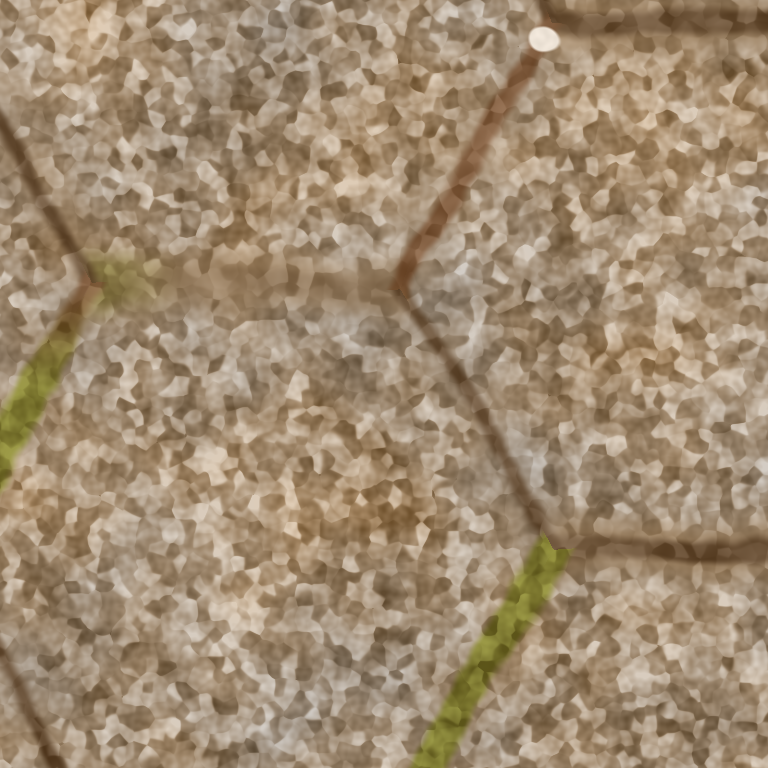
Reproduce this texture procedurally as a WebGL 1 fragment shader.

```glsl
precision highp float;
uniform vec2 u_resolution;

#define PAVER_HEIGHT 0.69
#define PAVER_CENTRE vec2(0.322, 0.284)
#define GRAIN_FREQ 62.0
#define GRAIN_SHARPNESS 14.0
#define GRAIN_CONTRAST 0.80
#define TONE_LEVEL 0.57
#define JOINT_WOBBLE 0.016
#define JOINT_SOFTNESS 0.007
#define MOSS_HEIGHT 0.56

const vec3 STONE_DARK = vec3(0.42, 0.33, 0.22);
const vec3 STONE_MID = vec3(0.62, 0.53, 0.425);
const vec3 STONE_LIGHT = vec3(0.81, 0.755, 0.69);
const vec3 SOIL = vec3(0.37, 0.27, 0.17);
const vec3 RUST = vec3(0.48, 0.33, 0.21);
const vec3 SAND = vec3(0.59, 0.48, 0.35);
const vec3 MOSS_DARK = vec3(0.34, 0.32, 0.07);
const vec3 MOSS_LIGHT = vec3(0.57, 0.57, 0.22);
const vec3 PEBBLE = vec3(0.93, 0.89, 0.84);

vec2 hash2(vec2 p) {
    vec3 h = fract(p.xyx * vec3(0.1031, 0.1030, 0.0973));
    h += dot(h, h.yzx + 33.33);
    return fract((h.xx + h.yz) * h.zy);
}

float gradientDot(vec2 cell, vec2 offset) {
    float angle = 6.2832 * hash2(cell).x;
    return dot(vec2(cos(angle), sin(angle)), offset);
}

float gradientNoise(vec2 p) {
    vec2 i = floor(p), f = p - i;
    vec2 u = f * f * f * (f * (f * 6.0 - 15.0) + 10.0);
    vec2 e = vec2(1.0, 0.0);
    float low = mix(gradientDot(i, f), gradientDot(i + e.xy, f - e.xy), u.x);
    float high = mix(gradientDot(i + e.yx, f - e.yx), gradientDot(i + e.xx, f - e.xx), u.x);
    return mix(low, high, u.y);
}

// Irregular mineral facets with softly blended borders, 0 to 1
float facets(vec2 p) {
    vec2 base = floor(p);
    float sum = 0.0, total = 0.0;
    for (int y = -1; y <= 1; y++) {
        for (int x = -1; x <= 1; x++) {
            vec2 cell = base + vec2(float(x), float(y));
            vec2 d = cell + hash2(cell) - p;
            float weight = exp(-GRAIN_SHARPNESS * dot(d, d));
            sum += weight * hash2(cell + 117.3).y;
            total += weight;
        }
    }
    return sum / max(total, 1e-6);
}

// Position relative to the nearest hexagon centre
vec2 hexLocal(vec2 p) {
    vec2 period = vec2(1.7320508, 1.0);
    vec2 a = mod(p + 0.5 * period, period) - 0.5 * period;
    vec2 b = mod(p, period) - 0.5 * period;
    return dot(a, a) < dot(b, b) ? a : b;
}

float band(float dist, float halfWidth) {
    return 1.0 - smoothstep(halfWidth - JOINT_SOFTNESS, halfWidth + JOINT_SOFTNESS, dist);
}

vec3 stoneRamp(float t) {
    vec3 lower = mix(STONE_DARK, STONE_MID, clamp(t * 2.0, -0.2, 1.0));
    return mix(lower, STONE_LIGHT, clamp(t * 2.0 - 1.0, 0.0, 1.2));
}

void main() {
    vec2 uv = gl_FragCoord.xy / u_resolution.y;
    vec2 wobble = vec2(gradientNoise(uv * 7.0), gradientNoise(uv * 7.0 + 41.0));
    vec2 ragged = vec2(gradientNoise(uv * 34.0 + 9.0), gradientNoise(uv * 34.0 + 73.0));

    // Granite tone: facets, dark clumps and broad weathering
    float grain = facets((uv + ragged * 0.009) * GRAIN_FREQ) - 0.5;
    float fine = gradientNoise(uv * 95.0 + 5.0);
    float clumps = gradientNoise(uv * 27.0 + 20.0);
    float weather = gradientNoise(uv * 5.0 + 3.0);
    float tone = TONE_LEVEL + GRAIN_CONTRAST * grain + 0.28 * fine + 0.36 * clumps + 0.24 * weather;

    // Distances to the three joint directions
    vec2 local = hexLocal((uv + wobble * JOINT_WOBBLE - PAVER_CENTRE) / PAVER_HEIGHT);
    vec2 slant = local * vec2(0.8660254, 0.5);
    float dLevel = (0.5 - abs(local.y)) * PAVER_HEIGHT + ragged.x * 0.006;
    float dFalling = (0.5 - abs(slant.x + slant.y)) * PAVER_HEIGHT + ragged.y * 0.005;
    float dRising = (0.5 - abs(slant.x - slant.y)) * PAVER_HEIGHT + ragged.x * 0.006;
    float dNearest = min(dLevel, min(dFalling, dRising));

    // Stone with warm and grey-mauve patches, dirtier towards its edge
    float dirt = 1.0 - smoothstep(0.0, 0.065, dNearest);
    vec3 color = stoneRamp(mix(tone, 0.47, dirt * 0.45));
    float warmth = gradientNoise(uv * 4.2 + 60.0) + 0.5 * gradientNoise(uv * 14.0 + 31.0);
    color += warmth * vec3(0.045, 0.0, -0.055);

    // Sand spread over the level joints
    float sand = 1.0 - smoothstep(0.008, 0.055, dLevel);
    color = mix(color, SAND + 0.16 * grain + 0.1 * clumps, sand * 0.65);
    float mossFilm = sand * (1.0 - smoothstep(0.13, 0.25, uv.x));
    color = mix(color, mix(MOSS_DARK, MOSS_LIGHT, tone), mossFilm * 0.5);

    // Soil in the joints
    vec3 soil = SOIL + 0.14 * grain + 0.1 * clumps;
    float levelStrength = mix(0.15, 0.8, smoothstep(0.5, 0.75, uv.x)) + 0.5 * weather;
    color = mix(color, soil, band(dLevel, 0.014) * clamp(levelStrength, 0.0, 1.0));
    color = mix(color, soil, band(dFalling, 0.009) * 0.85);

    // Rising joints: rusty soil above, moss below
    float moss = 1.0 - smoothstep(MOSS_HEIGHT - 0.08, MOSS_HEIGHT + 0.08, uv.y);
    vec3 mossColor = mix(MOSS_DARK, MOSS_LIGHT, clamp(tone + 0.4 * clumps, 0.0, 1.1));
    vec3 filling = mix(RUST + 0.18 * grain + 0.12 * clumps, mossColor, moss);
    color = mix(color, filling, band(dRising, mix(0.013, 0.022, moss)) * 0.88);

    // Pale pebble lying at a corner
    vec2 toPebble = uv - vec2(0.71, 0.948);
    float pebbleEdge = length(toPebble * vec2(0.9, 1.1)) + ragged.x * 0.005;
    color = mix(color, PEBBLE + 0.05 * fine, 1.0 - smoothstep(0.016, 0.021, pebbleEdge));

    gl_FragColor = vec4(clamp(color, 0.0, 1.0), 1.0);
}
```
